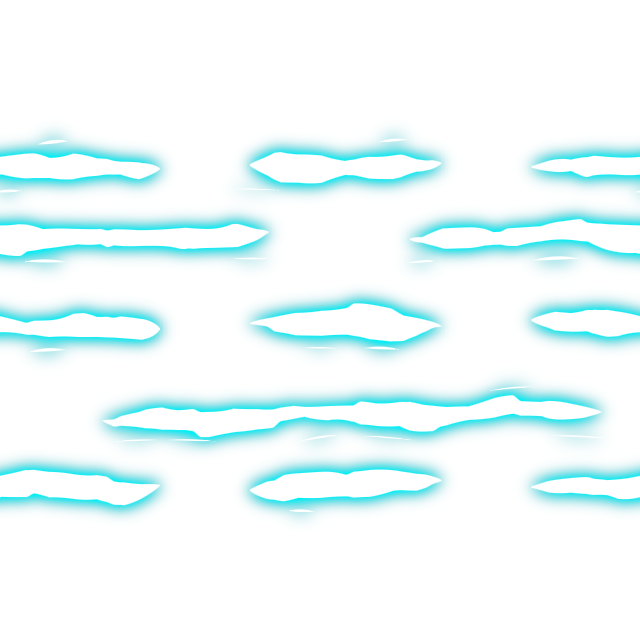
Give the GLSL for this pattern, as a Shadertoy shader.

```glsl
#define ROWS 5
#define TOP_ROW 0.742
#define ROW_STEP 0.125
#define EDGE_MIN -0.002
#define EDGE_MAX 0.034
#define WANDER 0.024
#define SLIVER_CELL 0.1
#define SLIVER_SHARE 0.45
#define SLIVER_DROP 0.038
#define GLOW_SIGMA 0.0125
#define GLOW_GAIN 1.9

const vec3 GLOW_CORE = vec3(0.0, 0.94, 0.97);
const vec3 GLOW_RIM = vec3(0.0, 0.62, 0.68);

float hash(vec2 p) {
    vec3 q = fract(p.xyx * 0.1031);
    q += dot(q, q.yzx + 33.33);
    return fract((q.x + q.y) * q.z);
}

float smoothNoise(float x, float seed) {
    float k = floor(x), f = fract(x);
    return mix(hash(vec2(k, seed)), hash(vec2(k + 1.0, seed)), f * f * (3.0 - 2.0 * f));
}

// Curved between knots, with a sharp corner at each knot
float cuspNoise(float x, float seed) {
    float k = floor(x), f = fract(x);
    f = hash(vec2(k, seed + 7.0)) < 0.5 ? f * f : f * (2.0 - f);
    return mix(hash(vec2(k, seed)), hash(vec2(k + 1.0, seed)), f);
}

// Flat runs joined by short steep steps
float stepNoise(float x, float seed) {
    float k = floor(x);
    return mix(hash(vec2(k, seed)), hash(vec2(k + 1.0, seed)), smoothstep(0.0, 0.12, fract(x)));
}

float raggedEdge(float x, float seed) {
    float n = 0.45 * cuspNoise(x * 11.0, seed) + 0.25 * cuspNoise(x * 27.0, seed + 1.0)
            + 0.3 * stepNoise(x * 8.0, seed + 2.0);
    return mix(EDGE_MIN, EDGE_MAX, n);
}

// Bottom and top of the streak (xy) and of its loose sliver (zw) at x
vec4 rowSpans(float x, int row) {
    // Even rows hold two short streaks, odd rows one long streak
    bool isLong = row % 2 == 1;
    float period = isLong ? 1.0 : 0.5;
    float start = isLong ? 0.03 + 0.26 * float(row - 1) : 0.04;
    float turn = (x - start) / period + 0.5;
    float id = mod(floor(turn), 1.0 / period);
    float u = (fract(turn) - 0.5) * period;
    float halfLength = isLong ? 0.39 : mix(0.21, 0.15, id);
    float seed = 31.0 * float(row) + 13.0 * id + 5.0;
    float s = u + 3.0;

    // Streak body with tapering ends
    float mid = WANDER * (smoothNoise(s * 7.0, seed) - 0.5);
    float toEnd = halfLength - abs(u);
    float taperLength = mix(0.02, 0.1, hash(vec2(seed, u < 0.0 ? 3.0 : 9.0)));
    float taper = pow(clamp(toEnd / taperLength, 0.0, 1.0), 0.7);
    float gap = toEnd < 0.0 ? 0.01 : 0.0;
    float top = mid + taper * raggedEdge(s, seed + 3.0) - gap;
    float bottom = mid - taper * raggedEdge(s, seed + 50.0) + gap;

    // Thin lens, mostly below the streak
    float cell = floor(s / SLIVER_CELL);
    vec2 key = vec2(cell, seed + 80.0);
    float size = mix(0.02, 0.042, hash(key + 1.0));
    float centre = (cell + 0.5) * SLIVER_CELL + (0.05 - size) * (2.0 * hash(key + 2.0) - 1.0);
    float q = (s - centre) / size;
    float lens = 1.0 - q * q;
    bool shown = hash(key) < SLIVER_SHARE && lens > 0.0 && abs(centre - 3.0) < halfLength;
    float side = hash(key + 3.0) < 0.2 ? 1.0 : -1.0;
    float level = side * SLIVER_DROP + 0.5 * mid + 0.004 * q * (hash(key + 4.0) - 0.3);
    float thickness = mix(0.001, 0.0045, hash(key + 5.0));
    vec2 sliver = shown ? level + thickness * lens * vec2(-0.3, 1.0) : vec2(1.0, -1.0);
    return vec4(bottom, top, sliver);
}

float gaussStep(float x) {
    return 0.5 + 0.5 * tanh(0.798 * clamp(x + 0.0447 * x * x * x, -12.0, 12.0));
}

// Vertical Gaussian blur of one span, in closed form
float blurredSpan(vec2 span, float y) {
    if (span.y <= span.x) return 0.0;
    return gaussStep((span.y - y) / GLOW_SIGMA) - gaussStep((span.x - y) / GLOW_SIGMA);
}

float insideDepth(vec2 span, float y) {
    return min(span.y - y, y - span.x);
}

void mainImage(out vec4 fragColor, in vec2 fragCoord) {
    vec2 p = fragCoord / iResolution.xy;
    float blur = 0.0, depth = -1.0;

    for (int row = 0; row < ROWS; row++) {
        float shift = row % 2 == 1 ? 0.014 * float(2 - row) : 0.0;
        float y = p.y - (TOP_ROW - ROW_STEP * float(row) + shift);
        if (abs(y) > 0.09) continue;
        vec4 spans = rowSpans(p.x, row);
        depth = max(depth, max(insideDepth(spans.xy, y), insideDepth(spans.zw, y)));
        // Horizontal part of the blur, sampled every half sigma
        for (int i = -6; i <= 6; i++) {
            float t = 0.5 * float(i);
            vec4 near = rowSpans(p.x + t * GLOW_SIGMA, row);
            blur += 0.1995 * exp(-0.5 * t * t) * (blurredSpan(near.xy, y) + blurredSpan(near.zw, y));
        }
    }

    // White bodies cut out of their own glow
    float edgeWidth = clamp(fwidth(depth), 0.5 / iResolution.y, 3.0 / iResolution.y);
    float body = clamp(depth / edgeWidth + 0.5, 0.0, 1.0);
    float glow = clamp(GLOW_GAIN * blur, 0.0, 1.0);
    vec3 glowColour = mix(GLOW_RIM, GLOW_CORE, glow);
    fragColor = vec4(mix(vec3(1.0), glowColour, glow * (1.0 - body)), 1.0);
}
```
